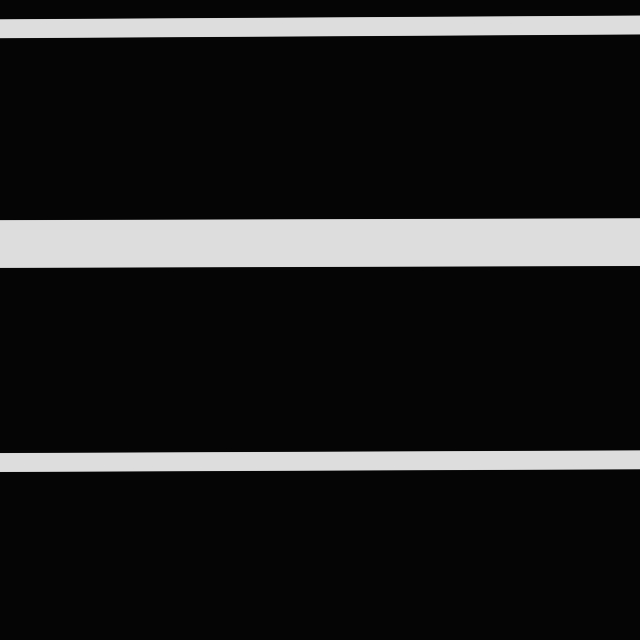
Give the GLSL for this pattern, as a WebGL 2 fragment shader.

```glsl
#version 300 es
precision highp float;
// Pale, nearly level bands on black: thin and thick bands alternate at an even pitch.
// Each band is a distance to a slightly tilted line; a loop places the bands
// from the top down, with a small drift and tilt of their own.

uniform vec2 u_resolution;
out vec4 fragColor;

const vec3 BLACK = vec3(0.018);
const vec3 PALE = vec3(0.868);

const int BAND_COUNT = 3;
const float TOP_BAND = 0.9580;          // centre height of the first band at mid width
const float PITCH = 0.3393;             // spacing between neighbouring bands
const float THIN_HALF_WIDTH = 0.0148;
const float THICK_HALF_WIDTH = 0.0373;
const vec3 DRIFT = vec3(0.0, 0.0015, 0.0);         // height offset of each band
const vec3 TILT = vec3(0.0059, 0.0030, 0.0042);    // rise of each band across the canvas

// Signed distance to a band: negative inside.
float bandDistance(vec2 p, int index) {
    float centre = TOP_BAND - float(index) * PITCH + DRIFT[index];
    float slope = TILT[index];
    float halfWidth = (index % 2 == 0) ? THIN_HALF_WIDTH : THICK_HALF_WIDTH;
    float offset = p.y - centre - slope * (p.x - 0.5);
    return abs(offset) * inversesqrt(1.0 + slope * slope) - halfWidth;
}

void main() {
    vec2 p = gl_FragCoord.xy / u_resolution;
    float edge = 0.6 / u_resolution.y;

    // Nearest band wins.
    float nearest = 1.0;
    for (int i = 0; i < BAND_COUNT; i++) {
        nearest = min(nearest, bandDistance(p, i));
    }

    float coverage = 1.0 - smoothstep(-edge, edge, nearest);
    fragColor = vec4(mix(BLACK, PALE, coverage), 1.0);
}
```
